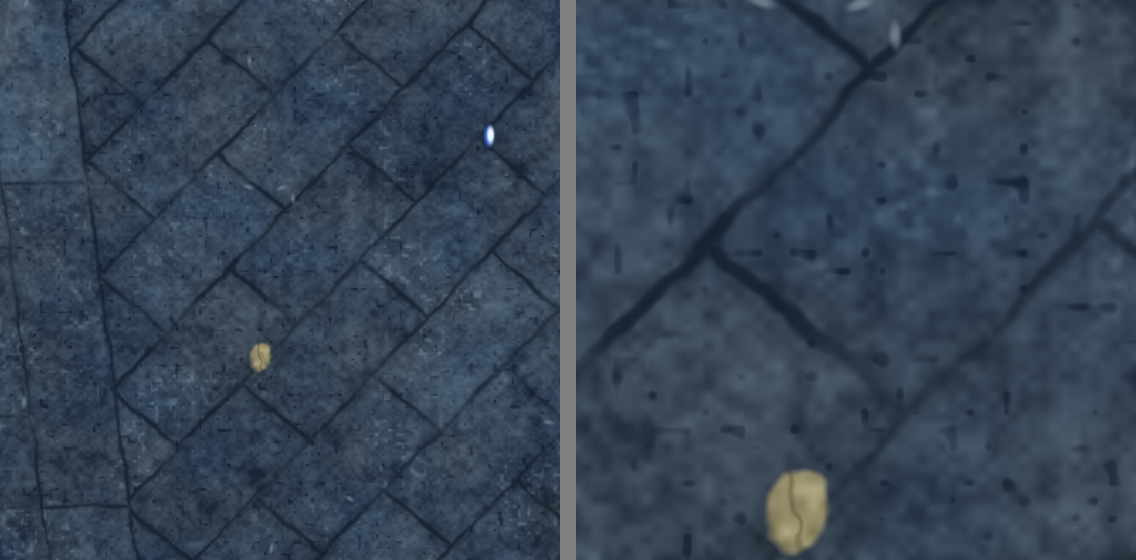
Left: the whole. Right: its middle third, enlarged.
Reproduce this texture procedurally as a Shadertoy shader.

```glsl
float hash(vec2 p) {
    return fract(sin(dot(p, vec2(127.1, 311.7))) * 43758.5453);
}

float noise(vec2 p) {
    vec2 i = floor(p), f = fract(p);
    f = f * f * (3.0 - 2.0 * f);
    return mix(mix(hash(i), hash(i + vec2(1, 0)), f.x),
               mix(hash(i + vec2(0, 1)), hash(i + vec2(1, 1)), f.x), f.y);
}

// Distance to the nearest whole number
float toInteger(float x) {
    return abs(x - round(x));
}

// Soft-edged ellipse, 1 inside and 0 outside
float ellipse(vec2 p, vec2 radius, float soft) {
    float d = (length(p / radius) - 1.0) * min(radius.x, radius.y);
    return 1.0 - smoothstep(-soft, soft, d);
}

// Diagonal running bond: x = distance to joint, yz = brick id
vec3 diagonalBricks(vec2 p) {
    vec2 along = vec2(0.211, 0.219), across = vec2(0.121, -0.1016);
    vec2 g = inverse(mat2(along, across)) * (p - vec2(0.1995, 0.302));
    float row = floor(g.y);
    float s = g.x + 0.47 * row;
    return vec3(min(toInteger(g.y) * 0.158, toInteger(s) * 0.303), floor(s), row);
}

// Edging columns left of the seam: x = distance to joint, yz = brick id
vec3 edgingBricks(float e, float y) {
    float column = floor(e / 0.155);
    float s = (y - 0.095 - 0.159 * (-1.0 - column)) / 0.289;
    // Every other cross joint is nearly closed
    float closed = 0.006 * mod(round(s), 2.0);
    float d = min(toInteger(e / 0.155) * 0.155, toInteger(s) * 0.289 + closed);
    return vec3(d + 0.001, floor(s), column + 40.0);
}

void mainImage(out vec4 fragColor, in vec2 fragCoord) {
    vec2 p = fragCoord / iResolution.y;
    float aa = 1.0 / iResolution.y;

    // Paving layout with slightly uneven edges
    vec2 q = p + 0.007 * (vec2(noise(p * 24.0), noise(p * 24.0 + 50.0)) - 0.5)
               + 0.003 * (vec2(noise(p * 90.0), noise(p * 90.0 + 70.0)) - 0.5);
    float e = q.x - 0.1146 - 0.13 * (1.0 - q.y);
    vec3 brick = e < 0.0 ? edgingBricks(e, q.y) : diagonalBricks(q);
    float d = min(brick.x, abs(e) + 0.001);

    // Stone tone: per-brick shade, mottling and grain
    float tone = 0.49 + 0.16 * (hash(brick.yz) - 0.5);
    tone += 0.34 * (noise(p * 7.0 + 3.0) - 0.5);
    tone += 0.36 * (noise(p * 27.0 + 9.0) - 0.5);
    tone += 0.44 * (noise(p * 75.0) - 0.5);
    tone += 0.36 * (noise(p * 165.0 + 31.0) - 0.5);
    tone += e < 0.0 ? 0.25 * smoothstep(0.5, 0.8, p.y) : 0.0;

    // Pale scuffs and small dark pits
    float scuffed = smoothstep(0.45, 0.8, noise(p * 13.0 + 17.0));
    tone += 0.5 * scuffed * smoothstep(0.6, 0.95, noise(p * 125.0 + 5.0));
    tone -= 0.45 * smoothstep(0.82, 0.97, noise(p * 95.0 + 61.0));

    // Scattered dark stains with ragged outlines
    for (float i = 0.0; i < 16.0; i++) {
        vec2 center = vec2(hash(vec2(i, 1.3)), hash(vec2(i, 4.7)));
        float radius = mix(0.012, 0.05, pow(hash(vec2(i, 8.1)), 2.0));
        float r = length(p - center) + radius * (noise(p * 45.0 + i) - 0.5);
        tone -= 0.32 * (1.0 - smoothstep(0.3 * radius, 1.2 * radius, r));
    }

    vec3 color = mix(vec3(0.12, 0.17, 0.24), vec3(0.30, 0.37, 0.44), clamp(tone, -0.1, 1.3));
    color += vec3(0.035, 0.012, -0.025) * (noise(p * 11.0 + 80.0) - 0.5);

    // Joints: dirty margin and a dark line that fades in places
    float wear = smoothstep(0.15, 0.6, noise(p * 12.0 + 23.0));
    float width = 0.0022 + 0.0025 * noise(p * 30.0 + 41.0);
    float line = 1.0 - smoothstep(width - 0.002 - aa, width + 0.002 + aa, d);
    color *= 1.0 - 0.16 * exp(-d / 0.01);
    color = mix(color, vec3(0.085, 0.125, 0.18), line * mix(0.3, 0.85, wear));

    // Tiny pale chips
    for (float i = 0.0; i < 9.0; i++) {
        vec2 center = vec2(hash(vec2(i, 21.0)), hash(vec2(i, 33.0)));
        float angle = 6.28 * hash(vec2(i, 45.0));
        vec2 c = mat2(cos(angle), sin(angle), -sin(angle), cos(angle)) * (p - center);
        float chip = ellipse(c, vec2(0.007, 0.003), 0.0015 + aa);
        color = mix(color, vec3(0.5, 0.56, 0.6), 0.7 * chip);
    }

    // Dry leaf
    vec2 leaf = p - vec2(0.465, 0.363);
    leaf += 0.006 * (noise(p * 110.0) - 0.5);
    vec3 leafColor = mix(vec3(0.5, 0.47, 0.34), vec3(0.70, 0.67, 0.52), noise(p * 120.0));
    leafColor *= 1.0 - 0.2 * smoothstep(0.004, 0.0, abs(leaf.x + 0.2 * leaf.y));
    color = mix(color, leafColor, ellipse(leaf, vec2(0.018, 0.023), 0.002 + aa));

    // Bright fleck with a blue rim
    vec2 fleck = p - vec2(0.875, 0.758);
    color = mix(color, vec3(0.2, 0.4, 0.8), ellipse(fleck + vec2(0.002, 0.001), vec2(0.008, 0.017), 0.002 + aa));
    color = mix(color, vec3(0.93, 0.97, 1.0), ellipse(fleck - vec2(0.001, 0.001), vec2(0.006, 0.014), 0.0015 + aa));

    fragColor = vec4(color, 1.0);
}
```
